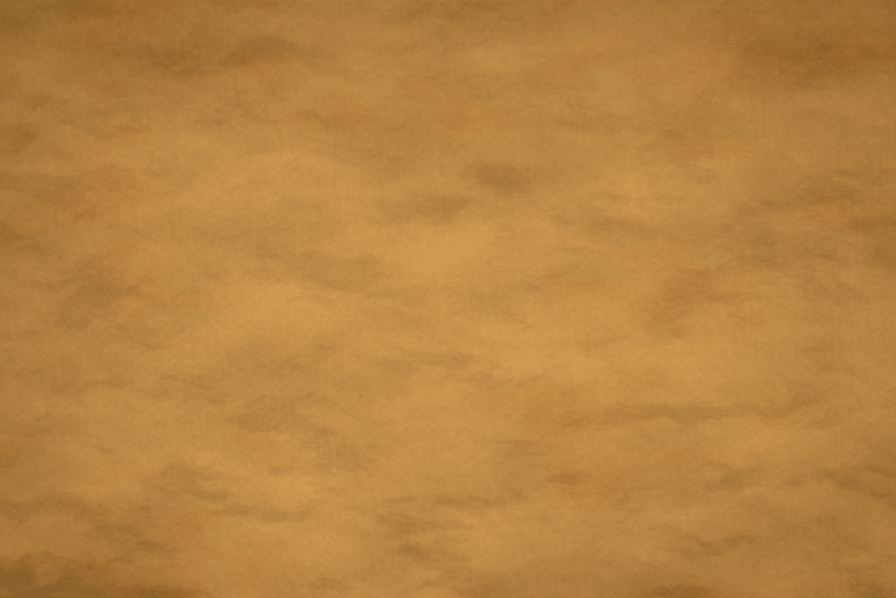
A Shadertoy shader for this texture:

```glsl
// Aged tan parchment with soft horizontal mottling, fine grain and darkened edges.

const vec3 DARK_TAN = vec3(0.570, 0.394, 0.180);
const vec3 LIGHT_TAN = vec3(0.790, 0.586, 0.312);
const vec3 RUST_SHIFT = vec3(0.006, -0.009, -0.014);

float hash(vec2 cell) {
    return fract(sin(dot(cell, vec2(127.1, 311.7))) * 43758.5453);
}

// Smoothly interpolated value noise in 0..1
float valueNoise(vec2 p) {
    vec2 cell = floor(p);
    vec2 f = fract(p);
    vec2 blend = f * f * f * (f * (f * 6.0 - 15.0) + 10.0);
    float low = mix(hash(cell), hash(cell + vec2(1.0, 0.0)), blend.x);
    float high = mix(hash(cell + vec2(0.0, 1.0)), hash(cell + vec2(1.0)), blend.x);
    return mix(low, high, blend.y);
}

// Fractal sum, turned a little per octave to hide the lattice
float fbm(vec2 p, int octaves, float gain) {
    mat2 turn = mat2(0.96, 0.28, -0.28, 0.96);
    float sum = 0.0;
    float total = 0.0;
    float weight = 1.0;
    for (int i = 0; i < octaves; i++) {
        sum += weight * valueNoise(p);
        total += weight;
        weight *= gain;
        p = turn * p * 2.03 + vec2(17.3, 9.1);
    }
    return sum / total;
}

// Clouds stretched sideways, with wispy warped borders
float mottling(vec2 p, vec2 scale, float warp) {
    vec2 bend = vec2(fbm(p * 11.0 + 31.0, 3, 0.5), fbm(p * 11.0 + 73.0, 3, 0.5)) - 0.5;
    return fbm((p + bend * warp) * scale, 6, 0.6);
}

// Squared distance from the bright middle
float edgeFalloff(vec2 uv, vec2 center, vec2 stretch) {
    vec2 d = (uv - center) * stretch;
    return dot(d, d);
}

// Fine paper tooth, centred on zero
float paperGrain(vec2 p, float frequency) {
    float fine = valueNoise(p * frequency);
    float coarse = valueNoise(p * frequency * 0.47 + 51.0);
    return mix(fine, coarse, 0.35) - 0.5;
}

void mainImage(out vec4 fragColor, in vec2 fragCoord) {
    vec2 uv = fragCoord / iResolution.xy;
    vec2 p = fragCoord / iResolution.y;

    // Broad light, dimmest along the top and in the corners
    float tone = 0.98 - 1.75 * edgeFalloff(uv, vec2(0.49, 0.45), vec2(1.0, 1.04));

    // Soft clouds and small drifting stains
    float clouds = mottling(p + 4.0, vec2(4.5, 10.0), 0.05);
    float stains = mottling(p + 11.0, vec2(7.0, 20.0), 0.04);
    tone += 0.75 * (clouds - 0.5);
    tone -= mix(0.27, 0.15, uv.y) * smoothstep(0.48, 0.74, stains);

    // Surface grain
    tone += 0.22 * paperGrain(p, 300.0);

    // Tan ramp with faint rusty patches
    float rust = smoothstep(0.48, 0.75, mottling(p + 23.0, vec2(5.0, 11.0), 0.06));
    vec3 color = mix(DARK_TAN, LIGHT_TAN, clamp(tone, -0.1, 1.1));
    color += RUST_SHIFT * rust;

    fragColor = vec4(color, 1.0);
}
```
